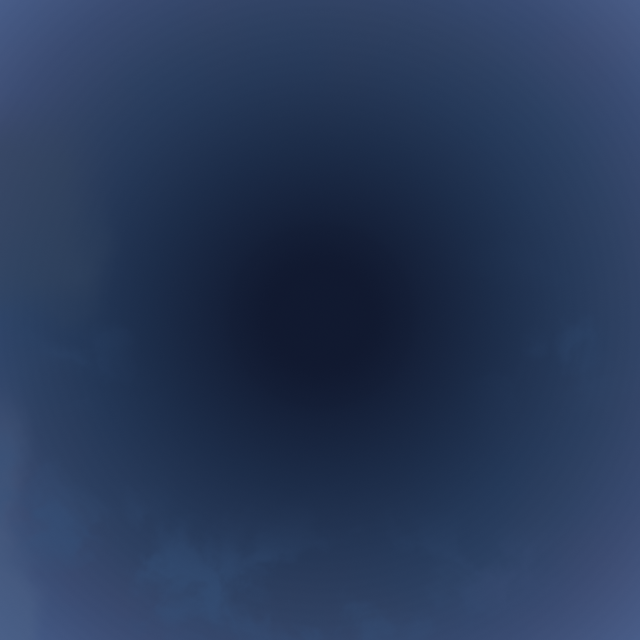
Write a three.js fragment shader that draws this background.

```glsl
// Deep blue radial vignette with faint drifting cloud wisps near its rim.
varying vec2 vUv;

const vec2 CENTER = vec2(0.502, 0.506);
const vec3 CORE = vec3(0.066, 0.099, 0.188);
const vec3 INNER = vec3(0.080, 0.122, 0.217);
const vec3 NAVY = vec3(0.112, 0.176, 0.287);
const vec3 SLATE = vec3(0.148, 0.222, 0.345);
const vec3 STEEL = vec3(0.180, 0.255, 0.385);
const vec3 HAZE = vec3(0.225, 0.295, 0.445);
const vec3 RIM = vec3(0.285, 0.365, 0.535);
const vec3 GREY_CLOUD = vec3(0.205, 0.270, 0.365);
const vec3 PALE_CLOUD = vec3(0.300, 0.385, 0.520);
const vec3 BLUE_WISP = vec3(0.205, 0.315, 0.470);
const vec3 TINT = vec3(0.013, -0.001, -0.007);
const float WISP_SCALE = 13.0;
const float RING_COUNT = 60.0;
const float RING_STRENGTH = 0.0012;

float hash(vec2 p) {
  vec3 q = fract(vec3(p.xyx) * 0.1031);
  q += dot(q, q.yzx + 33.33);
  return fract((q.x + q.y) * q.z);
}

float noise(vec2 p) {
  vec2 cell = floor(p);
  vec2 f = fract(p);
  f = f * f * (3.0 - 2.0 * f);
  float low = mix(hash(cell), hash(cell + vec2(1.0, 0.0)), f.x);
  float high = mix(hash(cell + vec2(0.0, 1.0)), hash(cell + 1.0), f.x);
  return mix(low, high, f.y);
}

float fbm(vec2 p) {
  float sum = 0.0;
  float amplitude = 0.5;
  for (int i = 0; i < 5; i++) {
    sum += amplitude * noise(p);
    p = mat2(1.6, 1.2, -1.2, 1.6) * p + 7.3;
    amplitude *= 0.5;
  }
  return sum;
}

// Soft elliptical mask, one at its middle.
float patchMask(vec2 p, vec2 middle, vec2 radius) {
  vec2 d = (p - middle) / radius;
  return exp(-dot(d, d));
}

vec3 radialSky(float r) {
  vec3 color = mix(CORE, INNER, smoothstep(0.07, 0.16, r));
  color = mix(color, NAVY, clamp((r - 0.14) / 0.13, 0.0, 1.0));
  color = mix(color, SLATE, clamp((r - 0.27) / 0.11, 0.0, 1.0));
  color = mix(color, STEEL, clamp((r - 0.38) / 0.09, 0.0, 1.0));
  color = mix(color, HAZE, clamp((r - 0.47) / 0.11, 0.0, 1.0));
  return mix(color, RIM, clamp((r - 0.58) / 0.13, 0.0, 1.0));
}

void main() {
  vec2 offset = vUv - CENTER;
  float r = length(offset);
  float rim = smoothstep(0.2, 0.5, r);

  // Radial gradient with slow colour drift and barely visible rings
  vec3 color = radialSky(r);
  color += TINT * (fbm(vUv * 4.0 + 3.0) - 0.48) * 2.5 * rim;
  color += RING_STRENGTH * sin(r * RING_COUNT * 6.2832) * rim;

  // Warped noise shared by the clouds
  vec2 warp = vec2(fbm(vUv * 7.0), fbm(vUv * 7.0 + 19.0)) - 0.48;
  vec2 drift = vUv + warp * 0.12;
  float wisps = smoothstep(0.42, 0.75, fbm(drift * WISP_SCALE + 4.0));

  // Grey cloud bank on the left
  float bank = 1.0 - smoothstep(0.09, 0.18, drift.x);
  bank *= smoothstep(0.48, 0.58, drift.y) * (1.0 - smoothstep(0.72, 0.86, drift.y));
  color = mix(color, GREY_CLOUD, bank * 0.48);

  // Pale strip along the lower left edge
  float strip = 1.0 - smoothstep(0.025, 0.085, drift.x);
  strip *= 1.0 - smoothstep(0.22, 0.48, drift.y);
  color = mix(color, PALE_CLOUD, strip * 0.45);

  // Blue wisps sweeping along the bottom and up the right side
  float sweepHeight = 0.045 + 0.75 * pow(max(0.5 - vUv.x, 0.0), 2.0);
  float sweepBand = exp(-pow((vUv.y - sweepHeight) / 0.095, 2.0));
  float sweepMask = sweepBand * (1.0 - smoothstep(0.55, 0.85, vUv.x));
  float sideMask = patchMask(vUv, vec2(0.87, 0.47), vec2(0.10, 0.11));
  float leftMask = patchMask(vUv, vec2(0.12, 0.45), vec2(0.09, 0.10));
  float wispMask = sweepMask * 0.60 + sideMask * 0.24 + leftMask * 0.18;
  color = mix(color, BLUE_WISP, wisps * wispMask);

  // Faint grey puffs at the lower right and the top
  float puffMask = patchMask(vUv, vec2(0.82, 0.09), vec2(0.09, 0.06));
  puffMask += patchMask(vUv, vec2(0.67, 0.99), vec2(0.10, 0.035));
  color = mix(color, HAZE, wisps * puffMask * 0.5);

  // Fine dither against banding
  color += (hash(floor(vUv * 1024.0)) - 0.5) / 255.0;
  gl_FragColor = vec4(color, 1.0);
}
```
